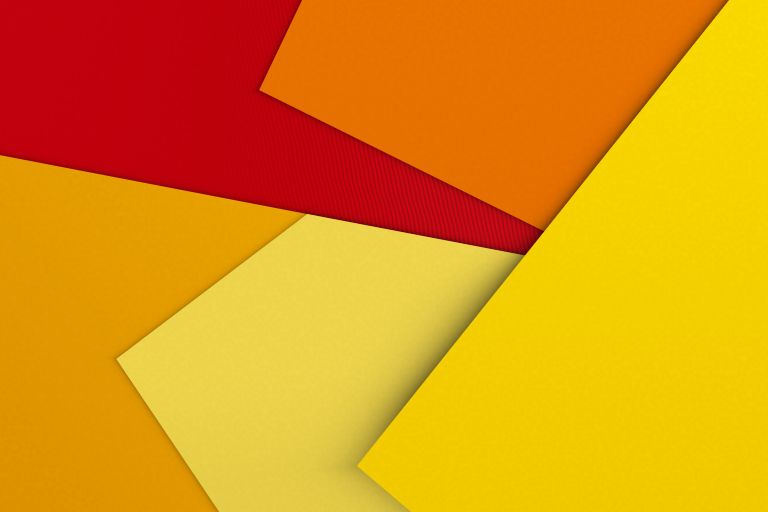
Give the GLSL for this background, as a Shadertoy shader.

```glsl
// Overlapping sheets of coloured card: red, orange, amber, pale and bright yellow.
// Each sheet is an intersection of half planes, laid from back to front with
// an exponential contact shadow, a slow tonal gradient and fine paper grain.

#define GRAIN_SCALE 110.0
#define GRAIN_AMOUNT 0.022
#define RIDGE_FREQUENCY 760.0
#define RIDGE_AMOUNT 0.10
#define THIN_SHADOW 0.005
#define DEEP_SHADOW 0.030

const vec3 RED = vec3(0.735, 0.004, 0.042);
const vec3 ORANGE = vec3(0.905, 0.440, 0.000);
const vec3 AMBER = vec3(0.885, 0.600, 0.000);
const vec3 PALE = vec3(0.930, 0.830, 0.295);
const vec3 YELLOW = vec3(0.957, 0.812, 0.000);

// Signed distance to the line a-b, positive on its left
float edge(vec2 p, vec2 a, vec2 b) {
    vec2 along = normalize(b - a);
    return dot(p - a, vec2(-along.y, along.x));
}

vec2 hash2(vec2 cell) {
    vec2 h = vec2(dot(cell, vec2(127.1, 311.7)), dot(cell, vec2(269.5, 183.3)));
    return fract(sin(h) * 43758.5);
}

// Cellular noise: distance to the nearest scattered point
float cellular(vec2 p) {
    vec2 cell = floor(p);
    float nearest = 2.0;
    for (int y = -1; y <= 1; y++) {
        for (int x = -1; x <= 1; x++) {
            vec2 neighbour = cell + vec2(x, y);
            nearest = min(nearest, distance(p, neighbour + hash2(neighbour)));
        }
    }
    return nearest;
}

// Shade what lies below, then cover it with a sheet
vec3 lay(vec3 below, vec3 sheet, float dist, float width, float strength) {
    float shadow = strength * exp(-max(-dist, 0.0) / width);
    float pixel = 1.0 / iResolution.y;
    return mix(below * (1.0 - shadow), sheet, smoothstep(-0.7 * pixel, 0.7 * pixel, dist));
}

// Red base card, with slanted ridges that grow clearer to the right
vec3 redCard(vec2 p) {
    float bend = 0.8 * sin(p.y * 41.0) + 0.5 * sin(p.y * 97.0 + p.x * 30.0);
    float ridge = sin((p.x + 0.22 * p.y) * RIDGE_FREQUENCY + bend);
    float visible = smoothstep(0.35, 0.85, p.x);
    vec3 color = RED * (1.0 + RIDGE_AMOUNT * visible * ridge);
    color += vec3(0.03, 0.0, 0.012) * smoothstep(0.6, 0.0, p.x) * p.y;
    return color + vec3(0.005, 0.035, 0.04) * smoothstep(0.5, 1.05, p.x);
}

void mainImage(out vec4 fragColor, in vec2 fragCoord) {
    vec2 p = fragCoord / iResolution.xy * vec2(1.5, 1.0);

    // Corners shared by neighbouring edges
    vec2 orangeCorner = vec2(0.506, 0.824);
    vec2 paleTop = vec2(0.600, 0.582);
    vec2 paleLeft = vec2(0.227, 0.299);
    vec2 yellowCorner = vec2(0.697, 0.090);

    // Sheet outlines
    float orange = min(edge(p, vec2(0.590, 1.0), orangeCorner),
                       edge(p, orangeCorner, vec2(1.057, 0.551)));
    float amber = edge(p, paleTop, vec2(0.0, 0.697));
    float pale = min(edge(p, vec2(1.021, 0.502), paleTop),
                     min(edge(p, paleTop, paleLeft), edge(p, paleLeft, vec2(0.428, 0.0))));
    float yellow = min(edge(p, vec2(1.424, 1.0), yellowCorner),
                       edge(p, yellowCorner, vec2(0.803, 0.0)));

    // Tonal gradients across the sheets
    vec3 orangeCard = ORANGE + vec3(0.025, 0.025, 0.0) * (p.y - 0.75);
    vec3 amberCard = AMBER + vec3(0.04, 0.06, 0.0) * (p.x + p.y - 0.55);
    vec3 paleCard = PALE - vec3(0.03, 0.03, 0.02) * smoothstep(0.3, 0.0, p.y);
    vec3 yellowCard = YELLOW + vec3(0.035, 0.06, 0.0) * (p.y - 0.42);

    // Stack from back to front
    vec3 color = redCard(p);
    color = lay(color, orangeCard, orange, THIN_SHADOW, 0.35);
    color = lay(color, amberCard, amber, THIN_SHADOW, 0.30);
    color = lay(color, paleCard, pale, THIN_SHADOW, 0.25);
    float gap = mix(DEEP_SHADOW, 2.0 * THIN_SHADOW, smoothstep(0.40, 0.60, p.y));
    float depth = mix(0.20, 0.50, smoothstep(0.05, 0.25, p.y));
    color = lay(color, yellowCard, yellow, gap, depth);

    // Paper grain
    color *= 1.0 + GRAIN_AMOUNT * (cellular(p * GRAIN_SCALE) - 0.5);
    fragColor = vec4(clamp(color, 0.0, 1.0), 1.0);
}
```
